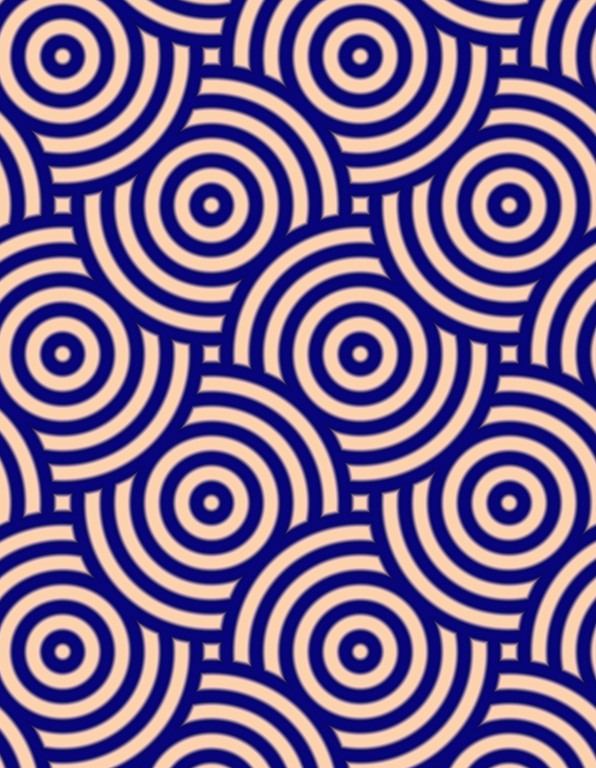
This pattern is drawn by a Shadertoy shader. Its source:

```glsl
const vec3  NAVY = vec3(0.03, 0.02, 0.49);
const vec3  CREAM = vec3(0.985, 0.825, 0.665);
const float SPACING = 0.1938;              // half a repeat, in canvas heights
const vec2  ANCHOR = vec2(0.4692, 0.5390); // centre of one disc, in canvas heights
const float UNIT = 0.05;                   // half a stripe, in spacings
const float DISC_RADIUS = 19.0 * UNIT;
const float EDGE_SOFTNESS = 0.0195;        // in spacings
const float FRINGE = 0.22;                 // blue over- and undershoot at edges

// Signed distance to concentric stripes, positive inside cream
float ringField(float d) {
    return UNIT - abs(mod(d + 2.0 * UNIT, 4.0 * UNIT) - 2.0 * UNIT);
}

// Two interleaved disc lattices that weave over and under each other
float weaveField(vec2 q) {
    vec2 toEven = q - 2.0 * floor(0.5 * q + 0.5);
    vec2 toOdd = q - 2.0 * floor(0.5 * q) - 1.0;
    float dEven = length(toEven);
    float dOdd = length(toOdd);

    // Even discs lie on top in their upper-left and lower-right quadrants
    bool evenOnTop = toEven.x * toEven.y < 0.0;
    float dTop = evenOnTop ? dEven : dOdd;
    float dBelow = evenOnTop ? dOdd : dEven;

    // The navy rim of the top disc cuts the rings below;
    // the gaps left between four discs become small cream squares
    return dTop < DISC_RADIUS - UNIT
        ? ringField(dTop)
        : min(ringField(dBelow), dTop - DISC_RADIUS);
}

void mainImage(out vec4 fragColor, in vec2 fragCoord) {
    vec2 q = (fragCoord / iResolution.y - ANCHOR) / SPACING;
    float pixel = 1.0 / (iResolution.y * SPACING);
    float edge = weaveField(q) / max(EDGE_SOFTNESS, pixel);

    vec3 color = mix(NAVY, CREAM, smoothstep(-1.0, 1.0, edge));
    color.b += FRINGE * edge * exp(-edge * edge);
    fragColor = vec4(color, 1.0);
}
```
